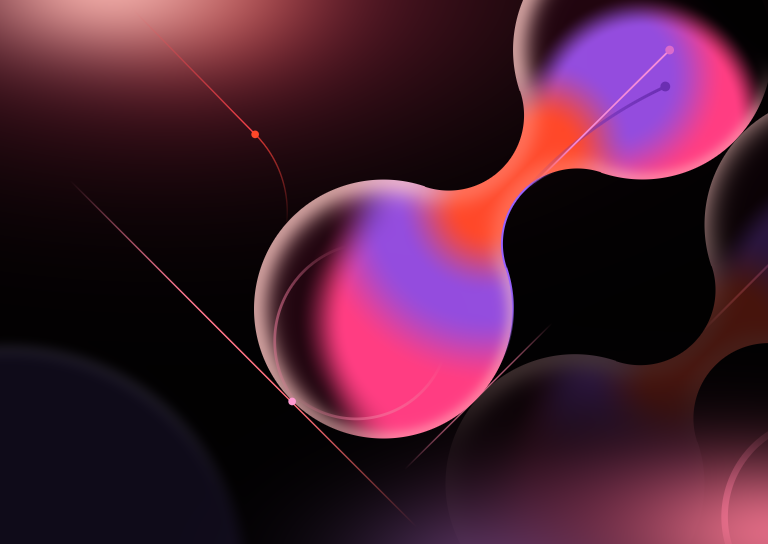
A Shadertoy shader for this background:

```glsl
// Glowing liquid dumbbells with neon gradients and thin light strokes on a dark backdrop.
// Lengths are in canvas heights.
const float PI = 3.14159;
const vec2 PAIR_MID = vec2(0.943, 0.670);
const vec2 PAIR_SHIFT = vec2(0.352, -0.321);   // offset of the dim second pair
const float HALF_SPAN = 0.3367;                // middle to ball centre
const float BALL_R = 0.238;
const float FILLET_OFF = 0.167;                // middle to fillet centre
const float FILLET_R = 0.1384;
const float LINE_W = 0.0013;
const vec3 INK = vec3(0.006, 0.002, 0.005);
const vec3 ORANGE = vec3(1.0, 0.28, 0.16);
const vec3 PURPLE = vec3(0.58, 0.30, 0.87);
const vec3 PINK = vec3(1.0, 0.24, 0.51);
const vec3 WINE = vec3(0.13, 0.02, 0.06);
const vec3 RIM = vec3(1.0, 0.79, 0.77);
const vec3 ROSE = vec3(0.95, 0.48, 0.62);
const vec3 NAVY = vec3(0.058, 0.042, 0.098);

float gauss(vec2 p, vec2 centre, vec2 size) {
    vec2 q = (p - centre) / size;
    return exp(-dot(q, q));
}

float cover(float d) { return clamp(0.5 - d * iResolution.y, 0.0, 1.0); }

float segmentDist(vec2 p, vec2 a, vec2 b) {
    vec2 ab = b - a;
    return length(p - a - ab * clamp(dot(p - a, ab) / dot(ab, ab), 0.0, 1.0));
}

// Strokes return coverage and the position 0..1 along their length
vec2 stroke(vec2 p, vec2 a, vec2 b, float w) {
    vec2 ab = b - a;
    float t = clamp(dot(p - a, ab) / dot(ab, ab), 0.0, 1.0);
    return vec2(cover(segmentDist(p, a, b) - w), t);
}

vec2 arc(vec2 p, vec2 c, float r, float a0, float a1, float w) {
    vec2 q = p - c;
    float t = mod(atan(q.y, q.x) - a0, 2.0 * PI) / (a1 - a0);
    return vec2(cover(abs(length(q) - r) - w) * step(t, 1.0), min(t, 1.0));
}

float bothEnds(vec2 s) { return s.x * sin(PI * s.y); }

// Local frame: x along the pair, y toward the upper left
vec2 pairFrame(vec2 p) {
    vec2 q = p - PAIR_MID;
    return vec2(q.x + q.y, q.y - q.x) * 0.70711;
}

// Two balls joined by a neck with circular fillets
float pairDist(vec2 uv) {
    vec2 q = abs(uv);
    if (q.x / HALF_SPAN + q.y / FILLET_OFF < 1.0)
        return FILLET_R - length(q - vec2(0.0, FILLET_OFF));
    return length(q - vec2(HALF_SPAN, 0.0)) - BALL_R;
}

vec3 pairColor(vec2 p, vec2 uv, float d) {
    float upper = smoothstep(-0.05, 0.05, uv.x);
    float neckD = segmentDist(p, vec2(0.895, 0.622), vec2(1.0, 0.727));
    float neck = 1.0 - smoothstep(0.045, 0.165, neckD);
    float pink = mix(smoothstep(0.20, 0.33, neckD),
                     smoothstep(0.11, 0.22, length(p - vec2(1.116, 0.862))), upper);
    float darkLow = smoothstep(0.175, 0.268, length(p - vec2(0.812, 0.410)))
                  * (1.0 - smoothstep(0.59, 0.74, p.x));
    float darkHigh = smoothstep(0.166, 0.23, length(p - vec2(1.185, 0.782)))
                   * smoothstep(0.72, 0.82, p.y);
    vec3 col = mix(mix(PURPLE, PINK, pink), ORANGE, neck);
    vec3 shade = mix(WINE, INK, smoothstep(0.36, 0.5, uv.x));
    col = mix(col, shade, mix(darkLow, darkHigh, upper) * (1.0 - neck));
    // Soft inner rim light, strongest on the upper left
    float side = smoothstep(-0.22, 0.12, uv.y);
    float depth = d / mix(0.016, 0.034, side);
    float rim = exp(-depth * depth) * mix(0.4, 0.75, side);
    rim *= (1.0 - 0.6 * neck) * (1.0 - smoothstep(0.39, 0.5, uv.x));
    return mix(col, RIM, rim);
}

void mainImage(out vec4 fragColor, in vec2 fragCoord) {
    vec2 p = fragCoord / iResolution.y;
    // Upper left glow
    vec3 col = INK;
    col += vec3(0.40, 0.10, 0.17) * gauss(p, vec2(0.30, 1.04), vec2(0.62, 0.31));
    col = mix(col, vec3(0.72, 0.25, 0.24), 0.65 * gauss(p, vec2(0.39, 1.02), vec2(0.20, 0.15)));
    col = mix(col, vec3(0.95, 0.68, 0.66), 0.95 * gauss(p, vec2(0.20, 1.03), vec2(0.25, 0.13)));
    // Dusky disc at the lower left
    float disc = length(p - vec2(0.015, -0.074)) - 0.443;
    col = mix(col, NAVY, 1.0 - smoothstep(-0.03, 0.015, disc));
    col += 0.045 * exp(-pow((disc + 0.012) / 0.016, 2.0)) * smoothstep(0.0, 0.3, p.y);
    // Dim second pair
    vec2 p2 = p - PAIR_SHIFT;
    vec2 uv2 = pairFrame(p2);
    float d2 = pairDist(uv2);
    float dim = mix(0.06, 0.27, smoothstep(0.16, 0.33, p.y));
    dim += 0.32 * exp(d2 / 0.018) * smoothstep(0.38, 0.65, p.y);
    col = mix(col, pairColor(p2, uv2, d2), cover(d2) * dim);
    // Lower right glow
    col = mix(col, vec3(0.40, 0.26, 0.49), 0.8 * gauss(p, vec2(0.93, -0.04), vec2(0.27, 0.13)));
    col = mix(col, vec3(0.38, 0.12, 0.22), 0.7 * gauss(p, vec2(1.20, 0.06), vec2(0.32, 0.14)));
    col = mix(col, vec3(0.90, 0.43, 0.53), 0.95 * gauss(p, vec2(1.43, 0.02), vec2(0.27, 0.13)));
    col += ROSE * 0.16 * bothEnds(arc(p, vec2(1.513, 0.05), 0.181, 1.9, 3.6, 0.006));
    col += ROSE * 0.18 * bothEnds(stroke(p, vec2(1.29, 0.39), vec2(1.48, 0.58), 0.002));
    // Strokes behind the bright pair
    vec2 s = stroke(p, vec2(0.245, 0.982), vec2(0.469, 0.753), LINE_W);
    col = mix(col, vec3(1.0, 0.27, 0.30), s.x * s.y);
    s = arc(p, vec2(0.327, 0.611), 0.201, -0.15, 0.785, LINE_W);
    col = mix(col, vec3(0.85, 0.22, 0.20), s.x * s.y);
    col = mix(col, ORANGE, cover(length(p - vec2(0.469, 0.753)) - 0.007));
    col = mix(col, ROSE, 0.8 * bothEnds(stroke(p, vec2(0.744, 0.137), vec2(1.015, 0.406), LINE_W)));
    // Bright pair with a violet edge on the inner neck
    vec2 uv = pairFrame(p);
    float d = pairDist(uv);
    col = mix(col, pairColor(p, uv, d), cover(d));
    float edge = cover(abs(d) - 0.0018) * step(uv.y, 0.0) * smoothstep(-0.26, -0.12, uv.x);
    col = mix(col, vec3(0.60, 0.38, 1.0), edge * (1.0 - smoothstep(0.0, 0.07, uv.x)));
    // Strokes over the bright pair
    col = mix(col, ROSE, 0.5 * bothEnds(arc(p, vec2(0.686, 0.373), 0.181, 1.85, 3.9, 0.0025)));
    col = mix(col, ROSE, 0.55 * bothEnds(arc(p, vec2(0.655, 0.400), 0.170, 4.0, 5.91, 0.0025)));
    s = arc(p, vec2(1.559, 0.118), 0.797, 2.005, 2.40, 0.0028);
    col = mix(col, vec3(0.42, 0.18, 0.70), s.x * (1.0 - s.y));
    col = mix(col, vec3(0.42, 0.18, 0.70), cover(length(p - vec2(1.223, 0.841)) - 0.009));
    s = stroke(p, vec2(0.969, 0.649), vec2(1.231, 0.908), 0.0016);
    col = mix(col, vec3(0.97, 0.55, 0.85), s.x * smoothstep(0.0, 0.4, s.y));
    col = mix(col, vec3(0.86, 0.42, 0.80), cover(length(p - vec2(1.231, 0.908)) - 0.008));
    s = stroke(p, vec2(0.129, 0.668), vec2(0.766, 0.031), LINE_W);
    col = mix(col, mix(ROSE, vec3(0.9, 0.35, 0.33), s.y), min(1.0, 1.3 * bothEnds(s)));
    col = mix(col, vec3(1.0, 0.60, 0.82), cover(length(p - vec2(0.537, 0.262)) - 0.007));
    fragColor = vec4(clamp(col, 0.0, 1.0), 1.0);
}
```
